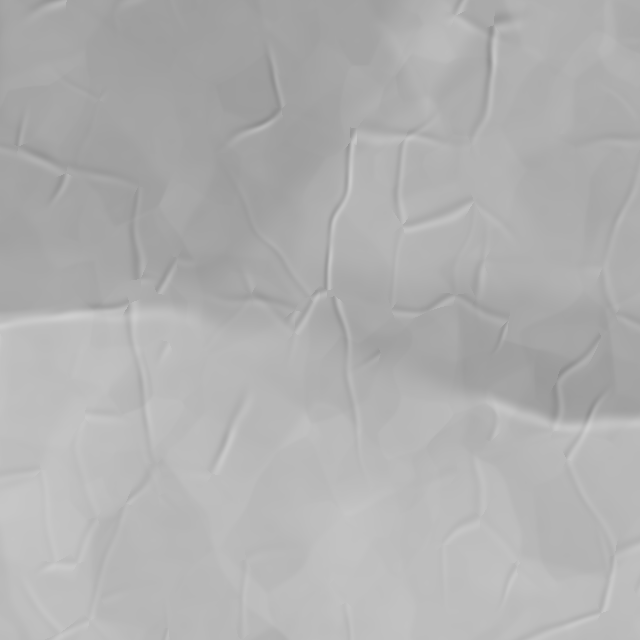
This texture map is drawn by a Shadertoy shader. Its source:

```glsl
vec2 hash2(vec2 p) {
    vec3 q = fract(p.xyx * vec3(0.1031, 0.1030, 0.0973));
    q += dot(q, q.yzx + 33.33);
    return fract((q.xx + q.yz) * q.zy);
}

float noise(vec2 p) {
    vec2 i = floor(p), f = fract(p);
    f = f * f * (3.0 - 2.0 * f);
    return mix(mix(hash2(i).x, hash2(i + vec2(1, 0)).x, f.x),
               mix(hash2(i + vec2(0, 1)).x, hash2(i + vec2(1, 1)).x, f.x), f.y);
}

// Flat, slightly tilted cells with softly blended straight borders
float facets(vec2 p) {
    vec2 base = floor(p);
    float sum = 0.0, total = 0.0;
    for (int y = -1; y <= 1; y++)
    for (int x = -1; x <= 1; x++) {
        vec2 cell = base + vec2(x, y);
        vec2 r = cell + hash2(cell) - p;
        vec2 tilt = hash2(cell + 71.0) - 0.5;
        float weight = exp(-32.0 * dot(r, r));
        sum += weight * (hash2(cell + 37.0).x - 0.5 + 0.9 * dot(tilt, r));
        total += weight;
    }
    return sum / total;
}

// Embossed cell borders: one flank lit, the other in shade
float creases(vec2 p, float width, float rarity) {
    vec2 base = floor(p), a = vec2(9), b = vec2(9), idA = base, idB = base;
    for (int y = -1; y <= 1; y++)
    for (int x = -1; x <= 1; x++) {
        vec2 cell = base + vec2(x, y);
        vec2 r = cell + 0.1 + 0.8 * hash2(cell + 5.0) - p;
        if (dot(r, r) < dot(a, a)) {
            b = a; idB = idA;
            a = r; idA = cell;
        } else if (dot(r, r) < dot(b, b)) {
            b = r; idB = cell;
        }
    }
    vec2 normal = normalize(b - a);
    float d = dot(0.5 * (a + b), normal) / width;
    vec2 edge = hash2(idA + idB + 113.0);
    float light = dot(normal, vec2(-0.85, 0.53));
    float strength = smoothstep(rarity, rarity + 0.35, edge.x);
    float ridge = 0.22 * (edge.y - 0.4) * exp(-d * d);
    return strength * (2.0 * light * d * exp(-d * d) + ridge);
}

void mainImage(out vec4 fragColor, in vec2 fragCoord) {
    vec2 uv = fragCoord / iResolution.xy;
    vec2 wobble = vec2(noise(uv * 17.0), noise(uv * 17.0 + 40.0)) - 0.5;
    vec2 p = uv + 0.022 * wobble;

    // Shaded upper sheet: dark left, lighter right, dark band above the fold
    float upper = mix(0.643, 0.684, smoothstep(-0.03, 0.04, p.x - 0.8 * (p.y - 0.6) - 0.38));
    upper = mix(upper, 0.675, smoothstep(0.64, 0.57, p.y + 0.15 * p.x) * smoothstep(0.5, 0.3, p.x));
    upper = mix(upper, 0.644, smoothstep(0.59, 0.53, p.y + 0.12 * (p.x - 0.7)) * smoothstep(0.42, 0.6, p.x));
    upper += 0.05 * smoothstep(0.1, 0.05, abs(p.x - 0.67) + 0.6 * abs(p.y - 0.96));

    // Lit lower sheet, brightest at the left
    float lower = 0.729 + 0.025 * smoothstep(0.3, 0.0, p.x) * smoothstep(0.1, 0.3, p.y);
    lower -= 0.018 * smoothstep(0.16, 0.08, length((p - vec2(0.5, 0.34)) * vec2(0.7, 1.0)));

    // Main fold, falling to the right and blurred in the middle
    float foldY = mix(0.515, 0.352, smoothstep(0.25, 0.92, p.x)) + 0.012 * (noise(uv.xx * 9.0) - 0.5);
    float foldDistance = p.y - foldY;
    float middle = smoothstep(0.25, 0.45, p.x) * smoothstep(0.8, 0.6, p.x);
    float blur = mix(0.011, 0.045, middle);
    float above = smoothstep(-blur, blur, foldDistance);
    float tone = mix(lower, upper, above);
    float rim = (foldDistance + 0.013) / 0.009;
    tone += 0.045 * exp(-rim * rim) * (1.0 - middle) * smoothstep(0.2, 0.7, noise(uv * vec2(14, 5)));

    // Facets at three sizes, skewed so that they cut into slivers
    tone += 0.036 * facets(mat2(1.0, 0.35, -0.2, 0.8) * p * 6.0 + 3.0);
    tone += 0.026 * facets(mat2(0.8, -0.7, 0.5, 0.7) * p * 9.0 + 21.0);
    tone += 0.022 * facets(mat2(1.0, 0.5, -0.6, 0.8) * p * 14.0 + 47.0) * smoothstep(0.3, 0.7, noise(uv * 5.0 + 8.0));

    // Broken creases, stronger on the shaded sheet
    float gaps = smoothstep(0.22, 0.6, noise(uv * 7.0 + 13.0)) * (0.45 + 0.75 * noise(uv * 32.0));
    float fine = smoothstep(0.45, 0.75, noise(uv * 8.0 + 60.0));
    float crease = gaps * creases(p * vec2(5.2, 4.0) + 11.0, 0.032, 0.2);
    crease += 0.6 * fine * creases(mat2(1.0, 0.3, -0.3, 0.7) * p * 9.0 + 31.0, 0.055, 0.3);
    tone += 0.105 * crease * mix(0.6, 1.0, above);

    // Faint mottling of the paper
    tone += 0.008 * (noise(uv * 45.0) - 0.5);
    fragColor = vec4(vec3(clamp(tone, 0.45, 0.86)), 1.0);
}
```
